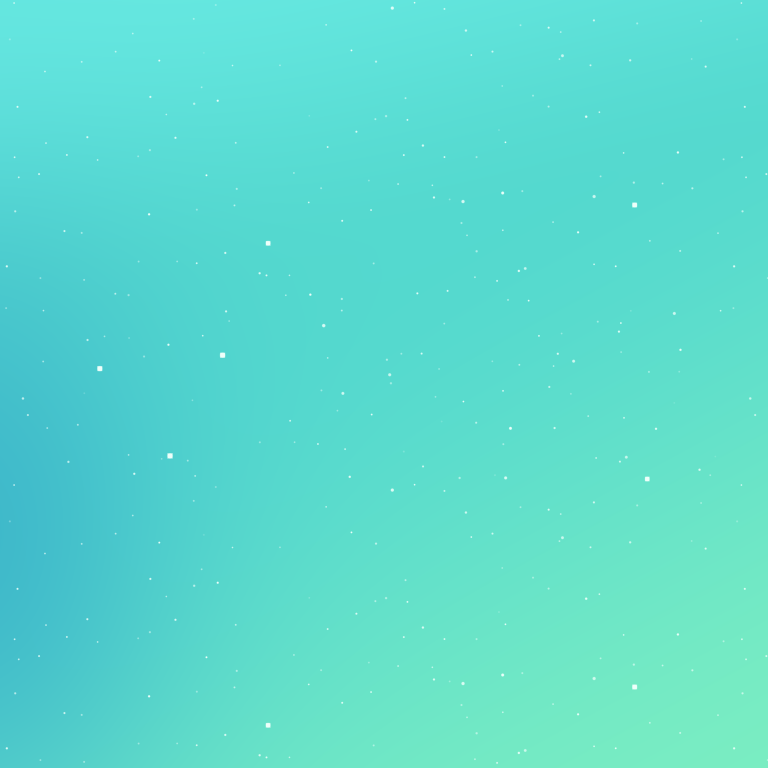
This background is drawn by a three.js fragment shader. Its source:

```glsl
// Turquoise sky gradient with a blue glow at left, green light below and scattered white stars.
varying vec2 vUv;

const vec3 TURQUOISE = vec3(0.33, 0.85, 0.81);
const vec3 PALE_CYAN = vec3(0.40, 0.91, 0.88);
const vec3 MINT_GREEN = vec3(0.48, 0.93, 0.76);
const vec3 DEEP_BLUE = vec3(0.23, 0.70, 0.79);
const vec3 STAR_WHITE = vec3(0.93, 1.0, 0.98);

const vec2 GLOW_CENTER = vec2(-0.05, 0.30);
const vec2 GLOW_SIZE = vec2(0.27, 0.40);
const float GLOW_STRENGTH = 0.85;

const vec2 STAR_TILE = vec2(0.947, 0.6276); // size of the repeating star field
const vec2 TILE_CELLS = vec2(6.0, 4.0);     // cells per tile in the coarsest layer
const int STAR_LAYERS = 4;
const float STAR_RADIUS = 0.0038;
const float EDGE_SOFTNESS = 0.001;

float hash(vec2 p) {
  return fract(sin(dot(p, vec2(127.1, 311.7))) * 43758.5453);
}

// Broad colour areas, blended from back to front
vec3 skyColor(vec2 uv) {
  float upperLight = smoothstep(0.55, 1.0, uv.y - 0.25 * uv.x);
  float lowerLight = smoothstep(0.40, 1.05, 0.35 * uv.x + 0.65 * (1.0 - uv.y));
  vec2 glowOffset = (uv - GLOW_CENTER) / GLOW_SIZE;
  float blueGlow = GLOW_STRENGTH * exp(-dot(glowOffset, glowOffset));

  vec3 color = mix(TURQUOISE, PALE_CYAN, upperLight);
  color = mix(color, MINT_GREEN, lowerLight);
  return mix(color, DEEP_BLUE, blueGlow);
}

// One layer: at most one star per cell, repeated from tile to tile
float starLayer(vec2 uv, float layer) {
  vec2 cells = TILE_CELLS * (layer + 1.0);
  vec2 cellSize = STAR_TILE / cells;
  vec2 grid = uv / cellSize;
  vec2 id = mod(floor(grid), cells) + 37.0 * layer;

  vec2 center = 0.12 + 0.76 * vec2(hash(id + 3.1), hash(id + 8.7));
  vec2 offset = (fract(grid) - center) * cellSize;

  // The largest stars are nearly square, the others round
  float squareness = layer < 0.5 ? 0.75 : 0.0;
  float dist = mix(length(offset), max(abs(offset.x), abs(offset.y)), squareness);
  float radius = STAR_RADIUS * mix(0.8, 1.05, hash(id + 5.3)) / (1.0 + 0.8 * layer);
  float shape = 1.0 - smoothstep(radius - EDGE_SOFTNESS, radius + EDGE_SOFTNESS, dist);

  float density = layer < 0.5 ? 0.2 : 0.12 + 0.08 * layer;
  float present = step(hash(id + 1.9), density);
  float brightness = mix(1.0, hash(id + 6.2), 0.28 * layer);
  return shape * present * brightness;
}

void main() {
  float stars = 0.0;
  for (int i = 0; i < STAR_LAYERS; i++) {
    stars = max(stars, starLayer(vUv, float(i)));
  }
  gl_FragColor = vec4(mix(skyColor(vUv), STAR_WHITE, stars), 1.0);
}
```
